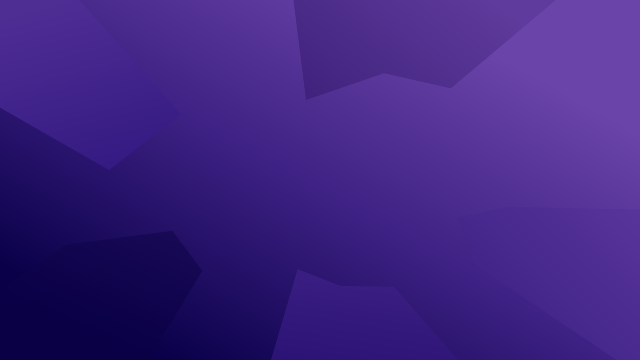
This background is drawn by a Shadertoy shader. Its source:

```glsl
// Violet diagonal gradient with five faceted, translucent-looking panels at the rim.
#define CANVAS vec2(16.0, 9.0)
#define DARK vec3(0.035, 0.0, 0.285)
#define MIDDLE vec3(0.235, 0.125, 0.51)
#define LIGHT vec3(0.415, 0.265, 0.66)
#define RAMP_START 0.13
#define RAMP_END 0.81

const int CORNERS = 6;

// Signed distance to a closed polygon, negative inside.
float polygonDistance(vec2 p, vec2 corner[CORNERS]) {
    float nearest = 1e6;
    float side = 1.0;
    for (int i = 0, j = CORNERS - 1; i < CORNERS; j = i, i++) {
        vec2 edge = corner[j] - corner[i];
        vec2 offset = p - corner[i];
        vec2 gap = offset - edge * clamp(dot(offset, edge) / dot(edge, edge), 0.0, 1.0);
        nearest = min(nearest, dot(gap, gap));
        bvec3 crossing = bvec3(p.y >= corner[i].y, p.y < corner[j].y,
                               edge.x * offset.y > edge.y * offset.x);
        if (all(crossing) || !any(crossing)) side = -side;
    }
    return side * sqrt(nearest);
}

// Linear blend from one colour to another along the axis a to b.
vec3 axisGradient(vec2 p, vec2 a, vec2 b, vec3 first, vec3 last) {
    vec2 axis = b - a;
    return mix(first, last, clamp(dot(p - a, axis) / dot(axis, axis), 0.0, 1.0));
}

// Lays a panel over the colour with a smooth edge one pixel wide.
void addPanel(inout vec3 color, vec2 p, vec2 corner[CORNERS], vec3 fill) {
    float pixel = CANVAS.y / iResolution.y;
    float d = polygonDistance(p, corner);
    color = mix(color, fill, 1.0 - smoothstep(-0.5 * pixel, 0.5 * pixel, d));
}

void mainImage(out vec4 fragColor, in vec2 fragCoord) {
    vec2 uv = fragCoord / iResolution.xy;
    vec2 p = uv * CANVAS;

    // Corner-to-corner background
    float t = clamp((0.5 * (uv.x + uv.y) - RAMP_START) / (RAMP_END - RAMP_START), 0.0, 1.0);
    vec3 color = t < 0.5 ? mix(DARK, MIDDLE, 2.0 * t) : mix(MIDDLE, LIGHT, 2.0 * t - 1.0);

    // Upper left
    addPanel(color, p, vec2[CORNERS](vec2(-1.0, 10.0), vec2(1.09, 10.0), vec2(4.52, 6.15),
        vec2(2.73, 4.75), vec2(0.0, 6.31), vec2(-1.0, 6.88)),
        axisGradient(p, vec2(2.7, 4.7), vec2(1.6, 9.0),
            vec3(0.20, 0.10, 0.51), vec3(0.31, 0.18, 0.58)));

    // Upper middle
    addPanel(color, p, vec2[CORNERS](vec2(7.21, 10.0), vec2(7.65, 6.5), vec2(9.6, 7.17),
        vec2(11.27, 6.79), vec2(15.08, 10.0), vec2(11.0, 10.0)),
        axisGradient(p, vec2(8.0, 6.3), vec2(11.0, 10.0),
            vec3(0.25, 0.135, 0.49), vec3(0.37, 0.23, 0.61)));

    // Right
    addPanel(color, p, vec2[CORNERS](vec2(11.42, 3.56), vec2(12.71, 3.83), vec2(17.0, 3.74),
        vec2(17.0, -1.0), vec2(16.9, -1.0), vec2(11.88, 2.38)),
        axisGradient(p, vec2(12.5, 1.5), vec2(15.5, 4.5),
            vec3(0.255, 0.14, 0.535), vec3(0.35, 0.21, 0.61)));

    // Lower middle
    addPanel(color, p, vec2[CORNERS](vec2(7.44, 2.27), vec2(8.52, 1.85), vec2(9.85, 1.83),
        vec2(12.33, -1.0), vec2(9.0, -1.0), vec2(6.48, -1.0)),
        axisGradient(p, vec2(8.6, -0.2), vec2(9.0, 2.2),
            vec3(0.17, 0.075, 0.46), vec3(0.235, 0.12, 0.51)));

    // Lower left
    addPanel(color, p, vec2[CORNERS](vec2(-1.0, 1.06), vec2(1.63, 2.88), vec2(4.31, 3.23),
        vec2(5.06, 2.23), vec2(3.1, -1.0), vec2(-1.0, -1.0)),
        axisGradient(p, vec2(2.0, 0.8), vec2(3.2, 3.6),
            vec3(0.035, 0.0, 0.275), vec3(0.095, 0.035, 0.335)));

    fragColor = vec4(color, 1.0);
}
```
